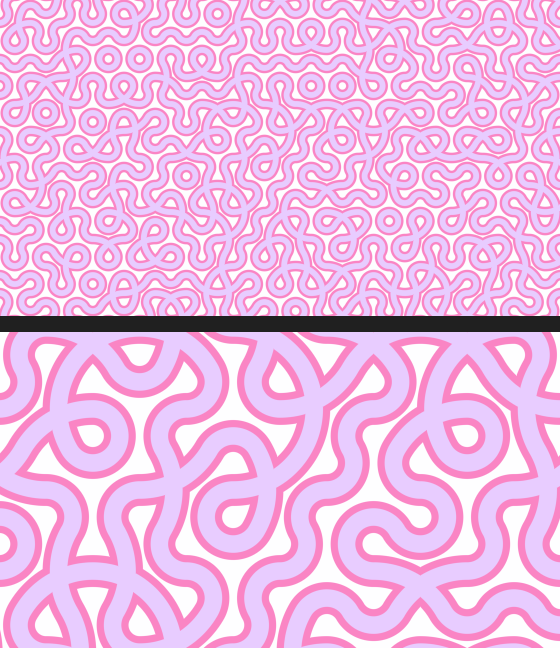
Top: the whole. Bottom: its middle third, enlarged.
Give the GLSL for this pattern, as a WebGL 2 fragment shader.

```glsl
#version 300 es
precision highp float;
precision highp int;

// Tangled outlined ribbons: a hexagonal Truchet tiling.
// Each hexagon joins its six edge midpoints in pairs by circular arcs and is
// turned at random; the distance to the nearest arc gives core, rim and ground.

uniform vec2 u_resolution;
out vec4 outColor;

const float HEX_SIDE = 0.057;       // hexagon side, in canvas heights
const float CORE_HALF_WIDTH = 0.162; // the rest is in hexagon sides
const float RIM_HALF_WIDTH = 0.295;
const float CROSSING_SHARE = 0.52;
const float SQRT3 = 1.7320508;

const vec3 GROUND = vec3(0.998, 0.996, 1.0);
const vec3 RIM = vec3(0.98, 0.52, 0.77);
const vec3 CORE = vec3(0.91, 0.80, 1.0);

// Integer hash of a tile and a channel, from 0 to 1.
float hash(ivec2 tile, uint channel) {
    uvec2 u = uvec2(tile + 4096);
    uint h = u.x * 1597334673u ^ u.y * 3812015801u ^ (channel + 1u) * 2654435769u;
    h = (h ^ (h >> 16)) * 2146121005u;
    h = (h ^ (h >> 15)) * 2221713035u;
    h ^= h >> 16;
    return float(h >> 8) / 16777216.0;
}

vec2 polar(float degrees, float radius) {
    float a = radians(degrees);
    return radius * vec2(cos(a), sin(a));
}

vec2 rotate(vec2 p, float degrees) {
    vec2 d = polar(degrees, 1.0);
    return vec2(d.x * p.x - d.y * p.y, d.y * p.x + d.x * p.y);
}

float circleLine(vec2 p, vec2 center, float radius) {
    return abs(length(p - center) - radius);
}

// Center of the upright hexagon of side 1 that holds p.
vec2 hexCenter(vec2 p, vec2 cell) {
    vec2 a = round(p / cell) * cell;
    vec2 b = (floor(p / cell) + 0.5) * cell;
    return distance(p, a) < distance(p, b) ? a : b;
}

// Tight bend around the corner at the given angle.
float bend(vec2 p, float degrees) {
    return circleLine(p, polar(degrees, 1.0), 0.5);
}

// Wide arc around the neighboring hexagon at the given angle.
float sweep(vec2 p, float degrees) {
    return circleLine(p, polar(degrees, SQRT3), 1.5);
}

float threeBends(vec2 p) {
    return min(bend(p, 30.0), min(bend(p, 150.0), bend(p, 270.0)));
}

float bendAndCrossing(vec2 p) {
    return min(bend(p, 30.0), min(sweep(p, 180.0), sweep(p, 240.0)));
}

float ribbonDistance(vec2 p) {
    vec2 cell = vec2(SQRT3, 3.0);
    vec2 center = hexCenter(p, cell);
    ivec2 tile = ivec2(round(2.0 * center / cell));
    float turn = 60.0 * floor(6.0 * hash(tile, 0u));
    vec2 q = rotate(p - center, turn);
    return hash(tile, 1u) < CROSSING_SHARE ? bendAndCrossing(q) : threeBends(q);
}

// Smoothed coverage of a line of the given half width.
float lineMask(float d, float halfWidth, float softness) {
    return 1.0 - smoothstep(halfWidth - softness, halfWidth + softness, d);
}

void main() {
    float unit = u_resolution.y * HEX_SIDE;
    vec2 p = (gl_FragCoord.xy - 0.5 * u_resolution) / unit;
    float d = ribbonDistance(p);
    float softness = 0.7 / unit;

    vec3 color = mix(GROUND, RIM, lineMask(d, RIM_HALF_WIDTH, softness));
    color = mix(color, CORE, lineMask(d, CORE_HALF_WIDTH, softness));
    outColor = vec4(color, 1.0);
}
```
